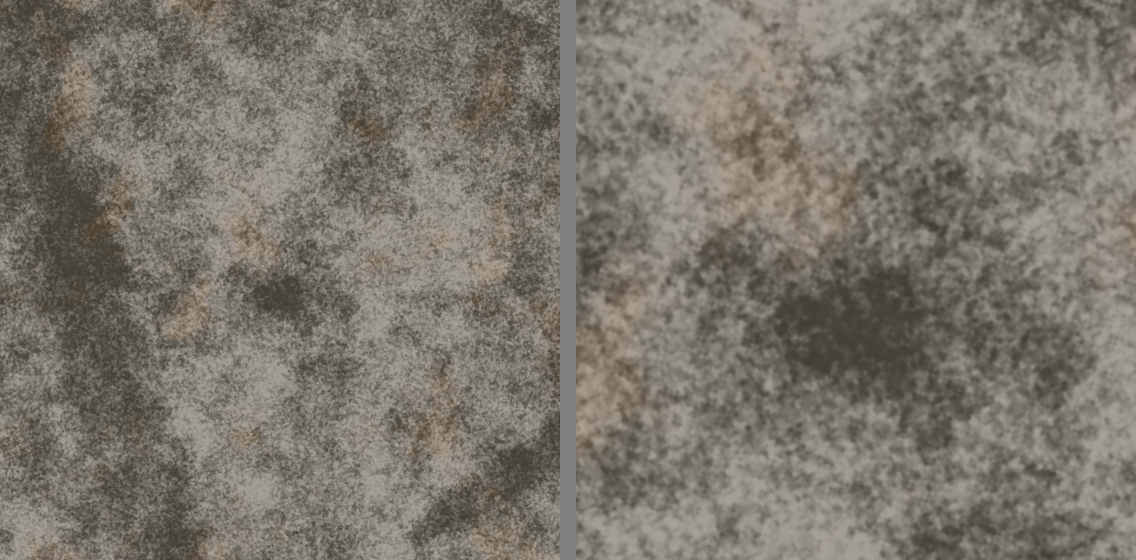
Left: the whole. Right: its middle third, enlarged.
Give the GLSL for this texture, as a Shadertoy shader.

```glsl
// Weathered stone: pale crust broken by dark, ragged stains and diagonal bands.
// A soft layout of stains is roughened by layered value noise, flakes and grain,
// and the resulting amount of crust blends a dark and a pale mineral colour.

const vec3 DARK_STONE = vec3(0.285, 0.265, 0.228);
const vec3 PALE_CRUST = vec3(0.632, 0.610, 0.580);
const vec3 RUST_TINT  = vec3(0.030, 0.000, -0.028);

float hash(vec2 cell) {
    vec3 q = fract(cell.xyx * 0.1031);
    q += dot(q, q.yzx + 33.33);
    return fract((q.x + q.y) * q.z);
}

// Value noise in 0..1
float noise(vec2 p) {
    vec2 cell = floor(p);
    vec2 f = fract(p);
    vec2 s = f * f * (3.0 - 2.0 * f);
    float low = mix(hash(cell), hash(cell + vec2(1, 0)), s.x);
    float high = mix(hash(cell + vec2(0, 1)), hash(cell + vec2(1, 1)), s.x);
    return mix(low, high, s.y);
}

vec2 rotate(vec2 p, float angle) {
    float c = cos(angle), s = sin(angle);
    return vec2(c * p.x - s * p.y, s * p.x + c * p.y);
}

// Layered noise in 0..1, turned at each octave to hide the grid
float fbm(vec2 p, float gain) {
    float sum = 0.0, weight = 1.0, total = 0.0;
    for (int i = 0; i < 5; i++) {
        sum += weight * noise(p);
        total += weight;
        weight *= gain;
        p = rotate(p, 0.65) * 2.03 + 17.3;
    }
    return sum / total;
}

// Soft elliptical spot
float spot(vec2 p, vec2 center, vec2 radius) {
    vec2 d = (p - center) / radius;
    return exp(-dot(d, d));
}

float segmentDistance(vec2 p, vec2 a, vec2 b) {
    vec2 along = b - a;
    float t = clamp(dot(p - a, along) / dot(along, along), 0.0, 1.0);
    return length(p - a - along * t);
}

// Wide dark band running from the upper left down to the right
float diagonalBand(vec2 p) {
    float drop = 1.0 - p.y;
    float offset = p.x - (0.025 + 0.22 * drop + 0.075 * drop * drop);
    float width = offset > 0.0 ? 0.058 : 0.085;
    return exp(-pow(abs(offset) / width, 3.0));
}

// Total darkness of the large stains
float stains(vec2 p) {
    float vein = segmentDistance(p, vec2(0.77, 0.06), vec2(1.05, 0.23));
    float dark = 0.36 * diagonalBand(p);
    dark += 0.36 * (1.0 - smoothstep(0.015, 0.065, vein));
    dark += 0.27 * spot(p, vec2(0.96, 0.50), vec2(0.10, 0.17));
    dark += 0.24 * spot(p, vec2(0.66, 0.73), vec2(0.06, 0.09));
    dark += 0.38 * spot(p, vec2(0.51, 0.475), vec2(0.045, 0.038));
    dark += 0.24 * spot(p, vec2(0.43, 0.51), vec2(0.022, 0.025));
    dark += 0.17 * spot(p, vec2(0.84, 0.88), vec2(0.24, 0.18));
    dark += 0.17 * spot(p, vec2(0.02, 0.38), vec2(0.12, 0.16));
    dark += 0.20 * spot(p, vec2(0.56, 0.08), vec2(0.05, 0.08));
    dark += 0.20 * spot(p, vec2(0.45, 0.98), vec2(0.05, 0.04));
    return dark;
}

// Fine speckle centred on zero
float speckle(vec2 p) {
    return 0.6 * noise(rotate(p, 0.4) * 215.0)
         + 0.4 * noise(rotate(p, 1.1) * 400.0) - 0.5;
}

void mainImage(out vec4 fragColor, in vec2 fragCoord) {
    vec2 p = fragCoord / iResolution.y;

    // Ragged outlines for the large stains
    vec2 warp = vec2(fbm(p * 11.0 + 3.0, 0.65), fbm(p * 11.0 + 41.0, 0.65)) - 0.5;
    float dark = stains(p + warp * 0.13);

    // Clouds, crisp flakes, diagonal streaks and grain
    float clouds = fbm(p * 4.0 + 7.0, 0.55) - 0.5;
    float blotches = fbm(p * 15.0 + 23.0, 0.70) - 0.5;
    float flakes = smoothstep(0.50, 0.59, fbm(p * 24.0 + 61.0, 0.65));
    float streaks = noise(rotate(p, 0.30) * vec2(70.0, 9.0)) - 0.5;
    float grain = speckle(p);

    float crust = 0.65 - dark + 0.50 * clouds + 0.70 * blotches;
    crust -= 0.15 * flakes * (1.0 - 0.6 * smoothstep(0.1, 0.35, dark));
    crust += 0.16 * streaks * smoothstep(0.05, 0.30, dark);
    crust += 0.52 * grain;

    // Colour from crust cover, with faint rusty patches
    vec3 color = mix(DARK_STONE, PALE_CRUST, smoothstep(0.06, 0.92, crust));
    float rust = smoothstep(0.56, 0.74, fbm(p * 9.0 + 87.0, 0.6));
    color += RUST_TINT * rust + 0.05 * grain;

    fragColor = vec4(color, 1.0);
}
```
